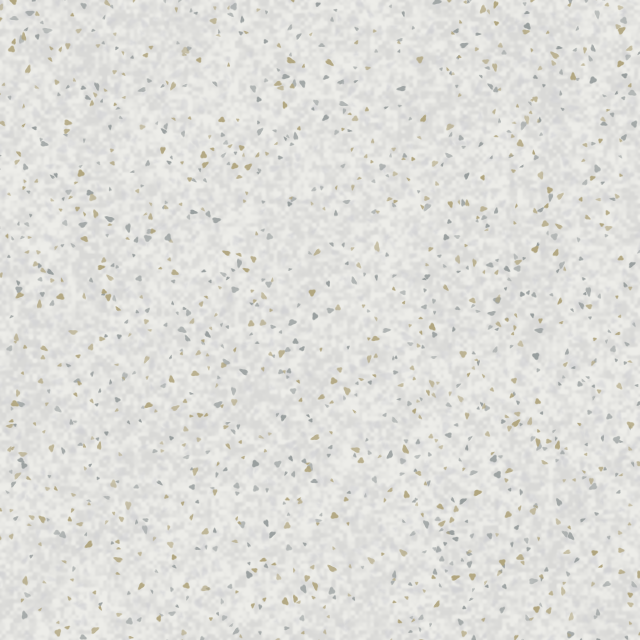
This texture is drawn by a three.js fragment shader. Its source:

```glsl
// Pale speckled composite floor: a finely mottled off-white ground with
// faint lavender flakes and small, soft-edged tan and grey chips.
// Ground is layered value noise; chips are lobed ellipses on jittered grids.

varying vec2 vUv;

const vec3 LIGHT    = vec3(0.928, 0.928, 0.912);
const vec3 SHADE    = vec3(0.850, 0.850, 0.842);
const vec3 LAVENDER = vec3(0.800, 0.802, 0.820);
const vec3 TAN      = vec3(0.690, 0.645, 0.490);
const vec3 GREY     = vec3(0.590, 0.615, 0.615);

// Noise frequencies and chip grids, in cells across the canvas
const float FINE_GRAIN   = 165.0;
const float COARSE_GRAIN = 80.0;
const float CLOUDS       = 14.0;
const float FLAKE_CELLS  = 48.0;
const float CHIP_CELLS   = 60.0;

// Share of grid cells that hold a chip
const float FLAKE_CHANCE = 0.46;
const float TAN_CHANCE   = 0.17;
const float GREY_CHANCE  = 0.18;

// Smallest and largest radius, and edge width, in canvas units
const vec2 FLAKE_RADIUS = vec2(0.0035, 0.0075);
const vec2 CHIP_RADIUS  = vec2(0.0022, 0.0053);
const float FLAKE_EDGE  = 0.0035;
const float CHIP_EDGE   = 0.0015;
const float FLAKE_ALPHA = 0.55;
const float LOBE_DEPTH  = 0.18;
const float TAU         = 6.2831853;

vec3 hash3(vec2 p) {
  vec3 q = fract(p.xyx * vec3(0.1031, 0.1030, 0.0973));
  q += dot(q, q.yxz + 33.33);
  return fract((q.xxy + q.yzz) * q.zyx);
}

float valueNoise(vec2 p) {
  vec2 cell = floor(p);
  vec2 f = fract(p);
  f = f * f * (3.0 - 2.0 * f);
  float bottom = mix(hash3(cell).x, hash3(cell + vec2(1.0, 0.0)).x, f.x);
  float top = mix(hash3(cell + vec2(0.0, 1.0)).x, hash3(cell + 1.0).x, f.x);
  return mix(bottom, top, f.y);
}

// Coverage of one lobed, randomly turned ellipse centred on the origin
float chip(vec2 p, float radius, float edge, vec3 rnd) {
  float angle = rnd.x * TAU;
  float c = cos(angle);
  float s = sin(angle);
  p = mat2(c, -s, s, c) * p;
  float stretch = mix(1.0, 1.4, rnd.y);
  p *= vec2(1.0 / stretch, stretch);
  float lobes = sin(3.0 * atan(p.y, p.x + 1e-6) + rnd.z * TAU);
  float d = length(p) - radius * (1.0 + LOBE_DEPTH * lobes);
  return 1.0 - smoothstep(-edge, edge, d);
}

// Strongest coverage among the chips of the neighbouring cells
float chipLayer(vec2 uv, float cells, float chance, vec2 radii, float edge, float seed) {
  vec2 home = floor(uv * cells);
  float cover = 0.0;
  for (int y = -1; y <= 1; y++) {
    for (int x = -1; x <= 1; x++) {
      vec2 cell = home + vec2(float(x), float(y));
      vec3 place = hash3(cell + seed);
      vec3 look = hash3(cell + seed + 211.0);
      vec3 turn = hash3(cell + seed + 419.0);
      float radius = mix(radii.x, radii.y, look.x * look.x);
      float strength = mix(0.55, 1.0, look.y);
      vec2 offset = uv - (cell + place.xy) / cells;
      float present = step(place.z, chance);
      cover = max(cover, present * strength * chip(offset, radius, edge, turn));
    }
  }
  return cover;
}

void main() {
  // Mottled ground
  float mottle = 0.50 * valueNoise(vUv * FINE_GRAIN + 17.0)
               + 0.35 * valueNoise(vUv * COARSE_GRAIN + 503.0)
               + 0.15 * valueNoise(vUv * CLOUDS + 907.0);
  vec3 color = mix(LIGHT, SHADE, smoothstep(0.22, 0.82, mottle));

  // Faint flakes, then the crisper chips
  float flakes = chipLayer(vUv, FLAKE_CELLS, FLAKE_CHANCE, FLAKE_RADIUS, FLAKE_EDGE, 37.0);
  float tans = chipLayer(vUv, CHIP_CELLS, TAN_CHANCE, CHIP_RADIUS, CHIP_EDGE, 631.0);
  float greys = chipLayer(vUv, CHIP_CELLS, GREY_CHANCE, CHIP_RADIUS, CHIP_EDGE, 1259.0);
  color = mix(color, LAVENDER, FLAKE_ALPHA * flakes);
  color = mix(color, GREY, greys);
  color = mix(color, TAN, tans);

  gl_FragColor = vec4(color, 1.0);
}
```
